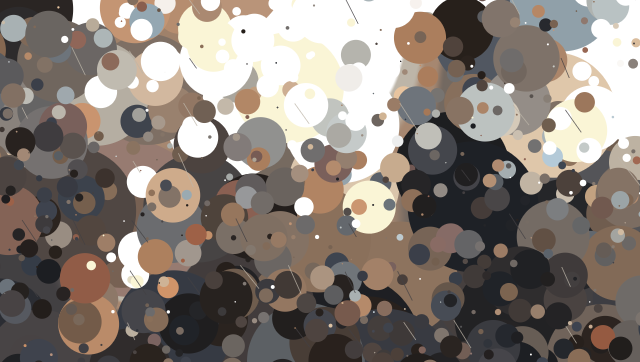
A Shadertoy shader for this pattern:

```glsl
// Layered flat discs, large ones beneath and small ones on top, with specks and thin
// slanted streaks. A smooth tone field lights broad regions; every disc takes one
// colour from a ramp, read at its centre with a random shift in tone and warmth.

#define LAYERS 22
#define LARGE_CELL 0.37
#define SMALL_CELL 0.08
#define TONE_SPREAD 0.13
#define TONE_OUTLIER 0.32
#define WARMTH 0.15
#define SPECK_CELL 0.06
#define STREAK_CELL 0.15
#define STREAK_WIDTH 0.0011

const vec3 INK   = vec3(0.14, 0.13, 0.13);
const vec3 SLATE = vec3(0.26, 0.25, 0.26);
const vec3 UMBER = vec3(0.45, 0.41, 0.38);
const vec3 TAN   = vec3(0.65, 0.53, 0.44);
const vec3 STONE = vec3(0.74, 0.71, 0.66);
const vec3 WHITE = vec3(1.0, 1.0, 1.0);
const vec3 CREAM = vec3(0.98, 0.96, 0.84);
const vec3 RUST  = vec3(0.58, 0.36, 0.29);

vec4 hash4(vec3 p) {
    vec4 q = fract(p.xyzx * vec4(0.1031, 0.1030, 0.0973, 0.1099));
    q += dot(q, q.wzxy + 33.33);
    return fract((q.xxyz + q.yzzw) * q.zywx);
}

float blob(vec2 p, vec2 centre, float radius) {
    vec2 d = (p - centre) / radius;
    return exp(-dot(d, d));
}

// Broad light and dark regions, 0 = ink, 1 = white
float toneField(vec2 p) {
    float t = 0.12 + 0.62 * p.y;
    t += 0.52 * blob(p, vec2(0.90, 0.85), 0.27);
    t += 0.48 * blob(p, vec2(1.66, 0.68), 0.20);
    t += 0.75 * blob(p, vec2(0.36, 0.25), 0.12);
    t += 0.25 * blob(p, vec2(1.00, 0.30), 0.20);
    t += 0.12 * blob(p, vec2(0.42, 0.83), 0.28);
    t -= 0.34 * blob(p, vec2(1.35, 0.86), 0.22);
    t -= 0.25 * blob(p, vec2(0.08, 0.50), 0.20);
    t -= 0.32 * blob(p, vec2(0.03, 0.95), 0.15);
    t -= 0.20 * blob(p, vec2(1.35, 0.52), 0.16);
    return t;
}

// Tone ramp with narrow steps, then warm, cool, rust and cream variations
vec3 discColour(float t, vec4 h) {
    vec3 c = mix(INK, SLATE, smoothstep(0.10, 0.17, t));
    c = mix(c, UMBER, smoothstep(0.25, 0.33, t));
    c = mix(c, TAN, smoothstep(0.49, 0.56, t));
    c = mix(c, STONE, smoothstep(0.63, 0.70, t));
    float middle = smoothstep(0.3, 0.4, t) * (1.0 - smoothstep(0.6, 0.7, t));
    c = mix(c, RUST, 0.7 * middle * step(0.88, h.z));
    c *= 1.0 + WARMTH * (2.0 * h.x - 1.0) * vec3(1.0, 0.0, -1.0);
    c *= 0.88 + 0.24 * h.y;
    vec3 light = mix(WHITE, CREAM, step(0.86, h.z));
    return mix(c, light, smoothstep(0.80, 0.83, t));
}

float coverage(float dist, float pixel) {
    return clamp(0.5 - dist / pixel, 0.0, 1.0);
}

// One scattered layer; depth runs from 0 (large, dense) to 1 (small, sparse)
vec3 discLayer(vec3 col, vec2 p, float id, float depth, float pixel) {
    float cell = mix(LARGE_CELL, SMALL_CELL, depth);
    float density = id < 3.0 ? 1.0 : mix(0.85, 0.22, depth);
    vec2 sizes = id < 3.0 ? vec2(0.42, 0.6) : vec2(0.09, 0.42);
    vec2 grid = p / cell + 17.3 * hash4(vec3(id, 4.0, 9.0)).xy + 40.0;
    float flip = mod(id, 2.0) * 2.0 - 1.0;
    for (int k = 0; k < 9; k++) {
        vec2 node = floor(grid) + flip * vec2(k % 3 - 1, k / 3 - 1);
        vec4 h = hash4(vec3(node, id * 7.0 + 1.0));
        if (h.w > density) continue;
        vec2 offset = grid - node - 0.1 - 0.8 * h.xy;
        float radius = mix(sizes.x, sizes.y, h.z * h.z);
        float cover = coverage((length(offset) - radius) * cell, pixel);
        if (cover <= 0.0) continue;
        vec4 tint = hash4(vec3(node, id * 7.0 + 3.0));
        float j = 2.0 * tint.w - 1.0;
        float t = toneField(p - offset * cell) + TONE_SPREAD * j + TONE_OUTLIER * j * j * j;
        col = mix(col, discColour(t, tint), cover);
    }
    return col;
}

// Tiny dots of any tone
vec3 specks(vec3 col, vec2 p, float pixel) {
    vec2 node = floor(p / SPECK_CELL);
    vec4 h = hash4(vec3(node, 311.0));
    vec4 tint = hash4(vec3(node, 313.0));
    vec2 offset = p - (node + 0.15 + 0.7 * h.xy) * SPECK_CELL;
    float radius = mix(0.0018, 0.006, h.z * h.z);
    return mix(col, discColour(tint.w, tint), step(h.w, 0.28) * coverage(length(offset) - radius, pixel));
}

// Short hairlines leaning to the left at the top
vec3 streaks(vec3 col, vec2 p, float pixel) {
    vec2 node = floor(p / STREAK_CELL);
    vec4 h = hash4(vec3(node, 401.0));
    vec2 offset = p - (node + 0.4 + 0.2 * h.xy) * STREAK_CELL;
    float angle = 1.95 + 0.3 * h.x;
    vec2 along = vec2(cos(angle), sin(angle));
    float reach = mix(0.015, 0.05, h.z);
    vec2 rest = offset - along * clamp(dot(offset, along), -reach, reach);
    vec3 tint = h.y < 0.5 ? SLATE : STONE;
    return mix(col, tint, 0.8 * step(h.w, 0.35) * coverage(length(rest) - STREAK_WIDTH, pixel));
}

void mainImage(out vec4 fragColor, in vec2 fragCoord) {
    vec2 p = fragCoord / iResolution.y;
    float pixel = 1.0 / iResolution.y;
    vec3 col = discColour(toneField(p), vec4(0.5));
    for (int i = 0; i < LAYERS; i++)
        col = discLayer(col, p, float(i), float(i) / float(LAYERS - 1), pixel);
    col = streaks(col, p, pixel);
    col = specks(col, p, pixel);
    fragColor = vec4(clamp(col, 0.0, 1.0), 1.0);
}
```
